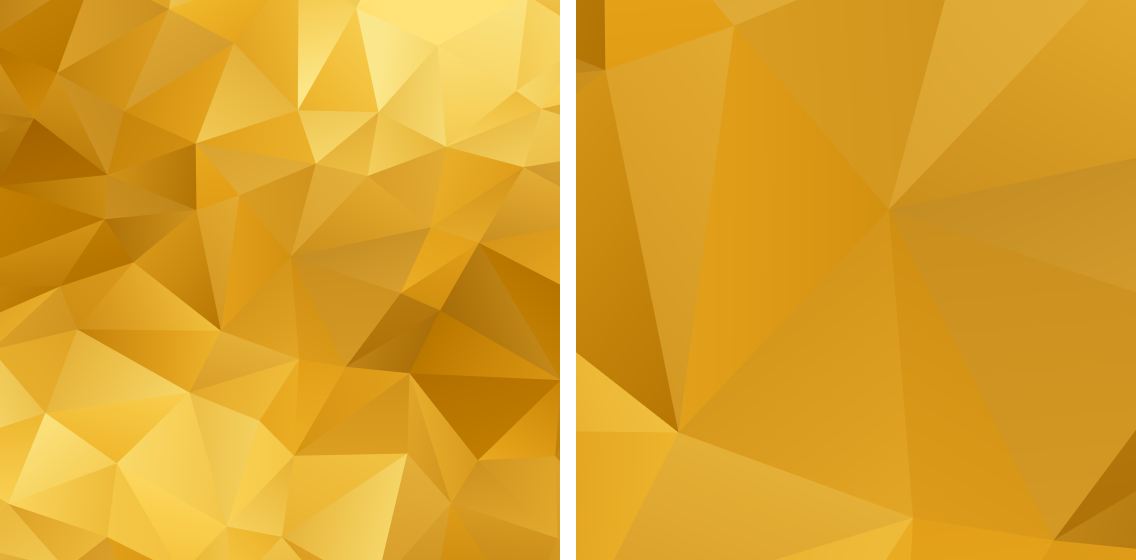
Left: the whole. Right: its middle third, enlarged.
This background is drawn by a Shadertoy shader. Its source:

```glsl
// Low-poly golden facets: a jittered, rotated grid is split into triangles.
// Each facet takes its tone from a soft light field plus a random offset,
// carries its own linear gradient, and is blended by edge coverage.

const float CELLS = 7.0;

float hash(vec2 p) {
    return fract(sin(dot(p, vec2(127.1, 311.7))) * 43758.5453);
}

float cross2(vec2 a, vec2 b) {
    return a.x * b.y - a.y * b.x;
}

// Grid point moved inside its own box, so quads never fold over
vec2 vertex(vec2 id) {
    return id + 0.84 * (vec2(hash(id), hash(id + 37.3)) - 0.5);
}

float blob(vec2 p, vec2 center, vec2 size) {
    vec2 d = (p - center) / size;
    return exp(-dot(d, d));
}

// Broad light and shade across the canvas, in palette steps
float lightField(vec2 p) {
    return 2.5
        + 3.4 * blob(p, vec2(0.80, 0.97), vec2(0.38, 0.30))
        + 2.5 * blob(p, vec2(0.10, 0.22), vec2(0.30, 0.20))
        + 1.9 * blob(p, vec2(0.50, 0.08), vec2(0.25, 0.17))
        - 1.6 * blob(p, vec2(0.05, 0.68), vec2(0.25, 0.25))
        - 1.4 * blob(p, vec2(0.85, 0.38), vec2(0.25, 0.13));
}

vec3 gold(float tone) {
    vec3 ramp[7] = vec3[7](
        vec3(0.60, 0.37, 0.00), vec3(0.69, 0.45, 0.02), vec3(0.79, 0.55, 0.09),
        vec3(0.87, 0.63, 0.14), vec3(0.93, 0.73, 0.22), vec3(0.97, 0.82, 0.35),
        vec3(0.99, 0.90, 0.52));
    tone = clamp(tone, 0.0, 5.999);
    int i = int(tone);
    return mix(ramp[i], ramp[i + 1], fract(tone));
}

// Signed distance to a counter-clockwise edge, positive inside
float edge(vec2 p, vec2 a, vec2 b) {
    return cross2(b - a, p - a) / length(b - a);
}

// Facet colour weighted by its coverage of the pixel
vec4 facet(vec2 p, vec2 a, vec2 b, vec2 c, mat2 turn, float pixel) {
    float d = min(edge(p, a, b), min(edge(p, b, c), edge(p, c, a)));
    float cover = clamp(d / pixel + 0.5, 0.0, 1.0);
    if (cover <= 0.0) return vec4(0.0);

    vec2 mid = (a + b + c) / 3.0;
    float angle = 6.2832 * hash(mid + 5.1);
    float slope = mix(0.3, 1.3, hash(mid + 9.7));
    float tone = lightField(mid * turn / CELLS)
        + 1.3 * (hash(mid) - 0.5)
        + slope * dot(p - mid, vec2(cos(angle), sin(angle)));

    // Slight drift between orange and pale gold
    float tint = hash(mid + 2.9) - 0.5;
    vec3 color = gold(tone) + tint * vec3(-0.03, 0.02, 0.11);
    return vec4(clamp(color, 0.0, 1.0), 1.0) * cover;
}

void mainImage(out vec4 fragColor, in vec2 fragCoord) {
    mat2 turn = mat2(cos(0.45), sin(0.45), -sin(0.45), cos(0.45));
    vec2 p = turn * (fragCoord / iResolution.y) * CELLS;
    float pixel = CELLS / iResolution.y;
    vec4 sum = vec4(0.0);

    for (int y = -1; y <= 1; y++)
    for (int x = -1; x <= 1; x++) {
        vec2 id = floor(p) + vec2(x, y);
        vec2 a = vertex(id);
        vec2 b = vertex(id + vec2(1.0, 0.0));
        vec2 c = vertex(id + vec2(1.0, 1.0));
        vec2 d = vertex(id + vec2(0.0, 1.0));

        // Split along the diagonal that leaves the larger smallest triangle
        float splitAC = min(cross2(b - a, c - a), cross2(c - a, d - a));
        float splitBD = min(cross2(b - a, d - a), cross2(c - b, d - b));
        if (splitAC > splitBD) {
            sum += facet(p, a, b, c, turn, pixel) + facet(p, a, c, d, turn, pixel);
        } else {
            sum += facet(p, a, b, d, turn, pixel) + facet(p, b, c, d, turn, pixel);
        }
    }
    fragColor = vec4(sum.rgb / max(sum.a, 0.001), 1.0);
}
```
